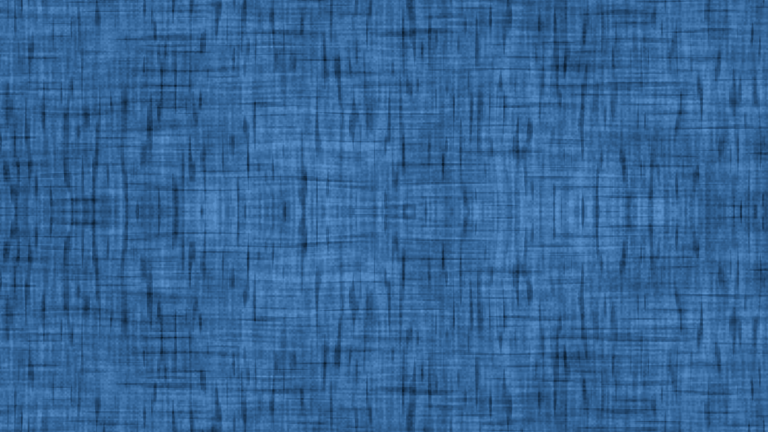
This texture is drawn by a Shadertoy shader. Its source:

```glsl
// Blue woven linen with dark broken threads, mirrored about a horizontal axis.

const vec3 INK   = vec3(0.04, 0.12, 0.20);
const vec3 DARK  = vec3(0.13, 0.28, 0.44);
const vec3 MID   = vec3(0.202, 0.398, 0.602);
const vec3 LIGHT = vec3(0.33, 0.54, 0.76);

float hash(vec2 p) {
    return fract(sin(dot(p, vec2(127.1, 311.7))) * 43758.5453);
}

// Smooth value noise along a single strand, with its own random phase
float strand(float id, float along, float seed) {
    along += 40.0 * hash(vec2(id, seed));
    float cell = floor(along);
    float blend = smoothstep(0.0, 1.0, along - cell);
    vec2 key = vec2(id + 17.0 * seed, cell);
    return mix(hash(key), hash(key + vec2(0.0, 1.0)), blend);
}

// Neighbouring strands: q.x runs across them, q.y along them
float threads(vec2 q, float seed) {
    float id = floor(q.x);
    float blend = smoothstep(0.0, 1.0, q.x - id);
    return mix(strand(id, q.y, seed), strand(id + 1.0, q.y, seed), blend);
}

float noise(vec2 q) {
    vec2 cell = floor(q);
    vec2 f = smoothstep(0.0, 1.0, q - cell);
    float low = mix(hash(cell), hash(cell + vec2(1.0, 0.0)), f.x);
    float high = mix(hash(cell + vec2(0.0, 1.0)), hash(cell + 1.0), f.x);
    return mix(low, high, f.y);
}

// Light and dark variation of one thread direction, centred on zero
float weave(vec2 q, vec2 fine, vec2 broad, float seed) {
    return 0.42 * (threads(q * fine, seed) - 0.5)
         + 0.20 * (threads(q * broad, seed + 1.0) - 0.5);
}

// Sparse dark slubs where a strand runs thick
float slubs(vec2 q, vec2 frequency, float seed) {
    return smoothstep(0.62, 0.96, threads(q * frequency, seed));
}

vec3 dye(float tone) {
    vec3 shade = mix(DARK, MID, clamp(tone * 2.0, 0.0, 1.0));
    shade = mix(shade, LIGHT, clamp(tone * 2.0 - 1.0, 0.0, 1.2));
    return mix(shade, INK, clamp(-tone * 1.6, 0.0, 1.0));
}

void mainImage(out vec4 fragColor, in vec2 fragCoord) {
    vec2 p = fragCoord / iResolution.y;
    float aspect = iResolution.x / iResolution.y;

    // Fold about the axis, then let the threads waver slightly
    vec2 cloth = vec2(p.x, abs(p.y - 0.51));
    vec2 drift = vec2(noise(cloth * vec2(9.0, 7.0)),
                      noise(cloth * vec2(6.0, 9.0) + 31.0));
    vec2 warp = cloth + 0.006 * (drift - 0.5);
    vec2 weft = warp.yx;

    // Upright threads gain contrast beside the fold
    float fold = exp(-pow(cloth.y / 0.035, 2.0));
    float upright = weave(warp, vec2(165.0, 16.0), vec2(75.0, 9.0), 1.0);
    float level = weave(weft, vec2(180.0, 10.0), vec2(65.0, 5.0), 4.0);
    float tone = 0.575 + upright * (1.0 + 0.5 * fold) + level;

    tone -= 0.54 * slubs(warp, vec2(120.0, 15.0), 7.0);
    tone -= 0.36 * slubs(weft, vec2(140.0, 9.0), 9.0);

    // One long, broken thread right of centre
    float seam = 1.0 - smoothstep(0.001, 0.004, abs(warp.x - 0.525 * aspect));
    tone -= 0.5 * seam * smoothstep(0.25, 0.6, noise(vec2(3.0, cloth.y * 14.0)));

    // Fibre grain, cloudy fading and a brighter middle
    tone += 0.28 * (noise(cloth * 210.0) - 0.5);
    tone += 0.26 * (noise(cloth * vec2(6.0, 7.0) + 12.0) - 0.5);
    vec2 fromCentre = (p - vec2(0.5 * aspect, 0.51)) / vec2(aspect, 1.0);
    tone += 0.14 * (exp(-9.0 * dot(fromCentre, fromCentre)) - 0.4);

    fragColor = vec4(dye(tone), 1.0);
}
```
